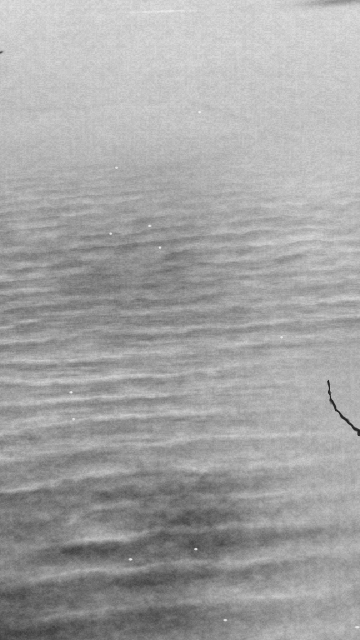
Give the GLSL for this texture, as a Shadertoy shader.

```glsl
float hash(vec2 p) {
    return fract(sin(dot(p, vec2(127.1, 311.7))) * 43758.5453);
}

float noise(vec2 p) {
    vec2 i = floor(p), f = fract(p);
    f = f * f * (3.0 - 2.0 * f);
    return mix(mix(hash(i), hash(i + vec2(1, 0)), f.x),
               mix(hash(i + vec2(0, 1)), hash(i + vec2(1, 1)), f.x), f.y);
}

float fbm(vec2 p) {
    float sum = 0.0, amp = 0.5;
    for (int i = 0; i < 4; i++) {
        sum += amp * noise(p);
        p = mat2(1.9, 0.2, -0.2, 2.0) * p + 7.3;
        amp *= 0.55;
    }
    return sum / 1.01;
}

float segmentDistance(vec2 p, vec2 a, vec2 b) {
    vec2 ab = b - a;
    return length(p - a - ab * clamp(dot(p - a, ab) / dot(ab, ab), 0.0, 1.0));
}

// Soft elliptical patch, tilted by a slope
float patchGlow(vec2 p, vec2 center, vec2 radius, float slope) {
    vec2 d = p - center;
    d.y -= slope * d.x;
    d /= radius;
    return exp(-dot(d, d));
}

// Broad tone from the bright far field to the dark near field
float baseTone(float x, float depth) {
    float left = mix(0.82, 0.76, smoothstep(0.0, 0.17, depth));
    left = mix(left, 0.65, smoothstep(0.18, 0.31, depth));
    left = mix(left, 0.58, smoothstep(0.3, 0.42, depth));
    left = mix(left, 0.62, smoothstep(0.48, 0.58, depth));
    left = mix(left, 0.49, smoothstep(0.65, 0.84, depth));
    left = mix(left, 0.43, smoothstep(0.86, 1.0, depth));
    float right = mix(0.82, 0.75, smoothstep(0.0, 0.25, depth));
    right = mix(right, 0.67, smoothstep(0.27, 0.46, depth));
    right = mix(right, 0.71, smoothstep(0.5, 0.6, depth));
    right = mix(right, 0.62, smoothstep(0.72, 0.95, depth));
    return mix(left, right, smoothstep(0.22, 0.5, x));
}

// Bands that widen towards the viewer: x is shading, y is a thin bright crest
vec2 ripples(vec2 p, float depth) {
    float warp = (fbm(p * vec2(7.0, 12.0)) - 0.5) * mix(0.01, 0.035, depth);
    warp += (fbm(p * vec2(45.0, 60.0)) - 0.5) * 0.009;
    float d = depth + 0.085 * p.x + warp - 0.02;
    float saw = fract(log(0.010 + 0.072 * max(d - 0.25, 0.0)) / 0.072);
    float shade = smoothstep(0.25, 0.95, saw) + 1.0 - smoothstep(0.0, 0.16, saw);
    float crest = exp(-pow((saw - 0.93) / 0.06, 2.0));
    return vec2(shade - 0.5, crest);
}

float crackMask(vec2 p) {
    vec2 knots[5] = vec2[5](vec2(0.511, 0.402), vec2(0.515, 0.379),
        vec2(0.526, 0.358), vec2(0.545, 0.340), vec2(0.565, 0.322));
    p += (vec2(noise(p * 150.0), noise(p * 150.0 + 31.0)) - 0.5) * 0.006;
    float mask = 0.0;
    for (int i = 0; i < 4; i++) {
        float width = 0.0010 + 0.0004 * float(i);
        float d = segmentDistance(p, knots[i], knots[i + 1]);
        mask = max(mask, 1.0 - smoothstep(width * 0.4, width + 0.0016, d));
    }
    return mask;
}

float glints(vec2 p) {
    vec2 spots[12] = vec2[12](vec2(0.312, 0.825), vec2(0.234, 0.647),
        vec2(0.173, 0.635), vec2(0.250, 0.613), vec2(0.182, 0.738),
        vec2(0.440, 0.473), vec2(0.111, 0.387), vec2(0.115, 0.345),
        vec2(0.306, 0.142), vec2(0.204, 0.126), vec2(0.352, 0.031),
        vec2(0.558, 0.020));
    float light = 0.0;
    for (int i = 0; i < 12; i++) {
        vec2 d = (p - spots[i]) * vec2(mix(0.4, 1.0, hash(spots[i])), 1.0);
        light += 1.0 - smoothstep(0.0008, 0.0028, length(d));
    }
    return min(light, 1.0);
}

void mainImage(out vec4 fragColor, in vec2 fragCoord) {
    vec2 p = fragCoord / iResolution.y;
    float depth = 1.0 - p.y;
    float tone = baseTone(p.x, depth);

    // Broken ripples, leaving a smooth bank at the right
    float bank = patchGlow(p, vec2(0.56, 0.37), vec2(0.17, 0.10), 0.0);
    float field = smoothstep(0.2, 0.42, depth) * (1.0 - 0.95 * bank);
    field *= 1.0 - 0.65 * smoothstep(0.36, 0.55, p.x) * smoothstep(0.5, 0.6, depth);
    vec2 sheared = vec2(p.x, p.y - 0.085 * p.x);
    float broken = smoothstep(0.25, 0.7, fbm(sheared * vec2(9.0, 26.0) + 4.0));
    vec2 ripple = ripples(p, depth);
    tone += ripple.x * field * (0.25 + broken) * mix(0.07, 0.12, depth);
    tone += ripple.y * field * broken * 0.07 * smoothstep(0.42, 0.6, depth);

    // Short streaks and mottling at several sizes
    vec2 streakScale = mix(vec2(26.0, 110.0), vec2(12.0, 42.0), smoothstep(0.4, 0.8, depth));
    tone += (fbm(sheared * streakScale) - 0.5) * mix(0.03, 0.22, field);
    tone += (fbm(sheared * vec2(60.0, 150.0) + 9.0) - 0.5) * mix(0.035, 0.12, field);
    tone += (fbm(p * vec2(110.0, 100.0)) - 0.5) * mix(0.03, 0.11, smoothstep(0.45, 0.8, depth));
    tone += (fbm(sheared * vec2(4.0, 14.0) + 2.0) - 0.5) * mix(0.05, 0.10, depth);

    // Dark troughs and pale mounds with ragged borders
    vec2 q = p + (vec2(fbm(p * 40.0), fbm(p * 40.0 + 17.0)) - 0.5) * 0.022;
    tone -= 0.17 * patchGlow(q, vec2(0.280, 0.180), vec2(0.055, 0.017), 0.12);
    tone -= 0.15 * patchGlow(q, vec2(0.095, 0.147), vec2(0.045, 0.013), -0.2);
    tone -= 0.15 * patchGlow(q, vec2(0.270, 0.230), vec2(0.16, 0.013), 0.12);
    tone -= 0.13 * patchGlow(q, vec2(0.380, 0.150), vec2(0.16, 0.013), 0.14);
    tone -= 0.09 * patchGlow(q, vec2(0.400, 0.198), vec2(0.11, 0.010), 0.14);
    tone -= 0.07 * patchGlow(q, vec2(0.210, 0.570), vec2(0.13, 0.055), 0.0);
    tone -= 0.07 * patchGlow(q, vec2(0.030, 0.030), vec2(0.15, 0.040), 0.0);
    tone += 0.16 * patchGlow(q, vec2(0.155, 0.172), vec2(0.060, 0.019), -0.1);
    tone += 0.15 * patchGlow(q, vec2(0.114, 0.188), vec2(0.013, 0.009), 0.0);
    tone += 0.13 * patchGlow(q, vec2(0.050, 0.346), vec2(0.045, 0.007), 0.05);

    // Faint far shoreline and marks at the upper rim
    float shore = 0.835 - 0.070 * smoothstep(0.27, 0.56, p.x) + 0.007 * sin(p.x * 13.0 - 1.8);
    shore += 0.009 * (fbm(p * 35.0) - 0.5);
    tone -= 0.03 * noise(p * 28.0) * exp(-pow((p.y - shore) / 0.004, 2.0));
    tone -= 0.25 * patchGlow(p, vec2(0.535, 0.999), vec2(0.055, 0.007), 0.08);
    tone += 0.08 * patchGlow(p, vec2(0.250, 0.982), vec2(0.045, 0.002), 0.03);
    tone -= 0.50 * patchGlow(p, vec2(0.001, 0.918), vec2(0.004, 0.002), 0.3);

    tone = mix(tone, 0.13, crackMask(p) * 0.95);
    tone = mix(tone, 0.93, glints(p) * 0.85);

    // Film grain
    tone += (noise(p * 300.0) - 0.5) * 0.045 + (hash(floor(p * 512.0)) - 0.5) * 0.05;
    fragColor = vec4(vec3(clamp(tone, 0.0, 1.0)), 1.0);
}
```
